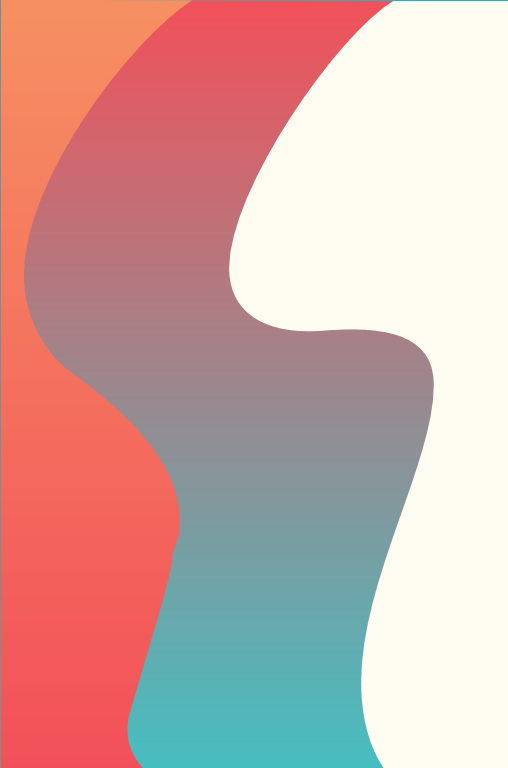
Reproduce this background procedurally as a WebGL 2 fragment shader.

```glsl
#version 300 es
precision highp float;

uniform vec2 u_resolution;
out vec4 fragColor;

const int SEGMENTS = 6;
const int STEPS = 16;

// Each edge is a chain of cubic Beziers sharing end points, in canvas fractions
const vec2 leftEdge[19] = vec2[19](
  vec2(.379, 1.), vec2(.257, .948), vec2(.047, .766),
  vec2(.047, .642), vec2(.047, .594), vec2(.079, .547),
  vec2(.134, .518), vec2(.227, .474), vec2(.354, .404),
  vec2(.354, .323), vec2(.354, .303), vec2(.350, .296),
  vec2(.340, .281), vec2(.342, .255), vec2(.287, .147),
  vec2(.253, .065), vec2(.247, .043), vec2(.253, .021),
  vec2(.281, 0.));

const vec2 rightEdge[19] = vec2[19](
  vec2(.777, 1.), vec2(.666, .957), vec2(.451, .753),
  vec2(.451, .651), vec2(.451, .594), vec2(.518, .565),
  vec2(.628, .569), vec2(.761, .577), vec2(.854, .564),
  vec2(.854, .499), vec2(.854, .398), vec2(.711, .245),
  vec2(.711, .112), vec2(.711, .0625), vec2(.729, .026),
  vec2(.755, 0.), vec2(.767, -.01), vec2(.783, -.023),
  vec2(.798, -.036));

vec2 bezier(vec2 a, vec2 b, vec2 c, vec2 d, float t) {
  float s = 1. - t;
  return s * s * s * a + 3. * s * s * t * b + 3. * s * t * t * c + t * t * t * d;
}

float segmentDistance(vec2 p, vec2 a, vec2 b) {
  vec2 ab = b - a;
  vec2 ap = p - a;
  return length(ap - ab * clamp(dot(ap, ab) / max(dot(ab, ab), 1e-9), 0., 1.));
}

// Smooth coverage of the region right of an edge: ray crossings give the side
float rightOf(vec2 uv, vec2 edge[19]) {
  vec2 scale = u_resolution;
  float dist = 1e6;
  float side = 1.;
  vec2 a = edge[0];
  for (int i = 0; i < SEGMENTS; i++) {
    for (int j = 1; j <= STEPS; j++) {
      vec2 b = bezier(edge[3 * i], edge[3 * i + 1], edge[3 * i + 2],
                      edge[3 * i + 3], float(j) / float(STEPS));
      dist = min(dist, segmentDistance(uv * scale, a * scale, b * scale));
      if ((a.y > uv.y) != (b.y > uv.y)) {
        float crossing = mix(a.x, b.x, (uv.y - a.y) / (b.y - a.y));
        if (crossing > uv.x) side = -side;
      }
      a = b;
    }
  }
  return clamp(.5 + side * dist, 0., 1.);
}

void main() {
  vec2 uv = gl_FragCoord.xy / u_resolution;
  vec2 pixel = 1. / u_resolution;

  vec3 coral = vec3(.95, .315, .35);
  vec3 orange = vec3(.965, .565, .385);
  vec3 teal = vec3(.275, .745, .757);
  vec3 cream = vec3(1., .992, .949);

  // Vertical gradients: warm side, then the flowing band, then plain cream
  vec3 band = mix(teal, coral, uv.y);
  vec3 color = mix(coral, orange, uv.y);
  color = mix(color, band, rightOf(uv, leftEdge));
  color = mix(color, cream, rightOf(uv, rightEdge));

  // Hairlines along the left and top borders
  float leftLine = clamp((.002 - uv.x) / pixel.x + .5, 0., 1.);
  float topLine = clamp((uv.y - .9985) / pixel.y + .5, 0., 1.);
  color = mix(color, vec3(.48, .56, .56), leftLine);
  color = mix(color, vec3(.2, .68, .7), topLine * smoothstep(.1, .85, uv.x));

  fragColor = vec4(color, 1.);
}
```
